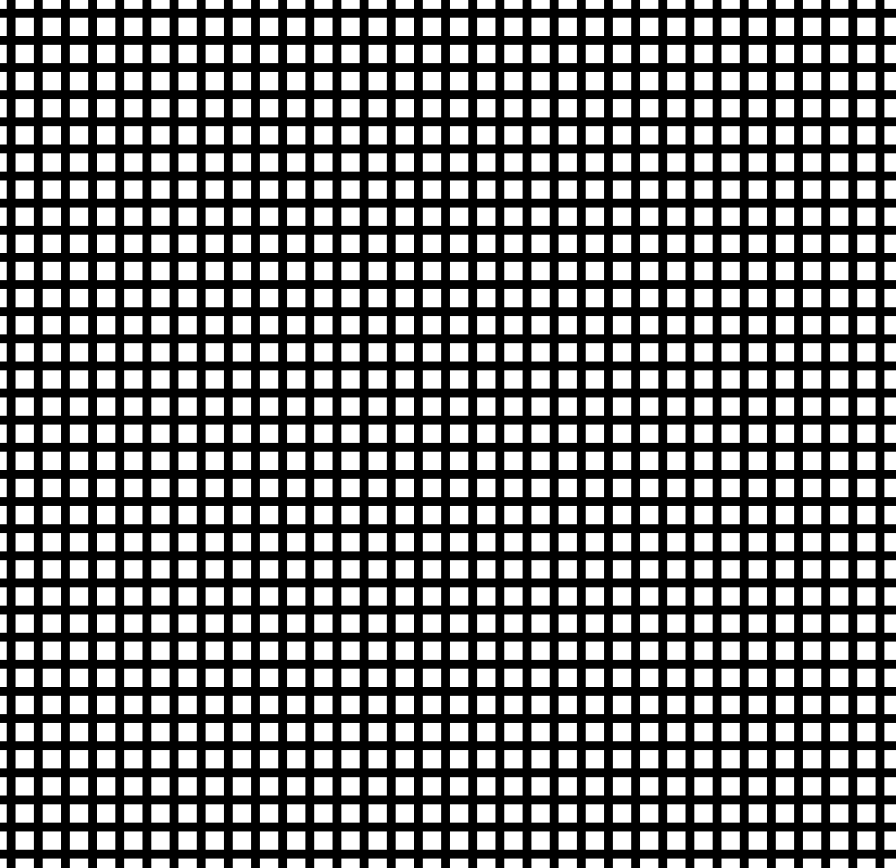
This pattern is drawn by a WebGL 1 fragment shader. Its source:

```glsl
precision highp float;
// Black square lattice over white, a plain even grid that tiles on all sides.

uniform vec2 u_resolution;

#define REPEATS vec2(33.0, 32.0)      // cells across and down
#define LINE_CENTER vec2(0.41, 0.51)  // bar centre within a cell
#define LINE_WIDTH vec2(0.325, 0.325) // bar width as a share of a cell
#define LINE_COLOR vec3(0.0)
#define GAP_COLOR vec3(1.0)

// Signed distance, in cells, from the nearest vertical and horizontal bar edge.
vec2 barDistance(vec2 cell) {
  vec2 fromCenter = abs(fract(cell - LINE_CENTER + 0.5) - 0.5);
  return fromCenter - 0.5 * LINE_WIDTH;
}

void main() {
  vec2 uv = gl_FragCoord.xy / u_resolution;
  vec2 pixelsPerCell = u_resolution / REPEATS;

  // Share of the pixel left open by each set of bars
  vec2 open = clamp(barDistance(uv * REPEATS) * pixelsPerCell + 0.5, 0.0, 1.0);

  // A gap shows only where both directions are open
  gl_FragColor = vec4(mix(LINE_COLOR, GAP_COLOR, open.x * open.y), 1.0);
}
```
